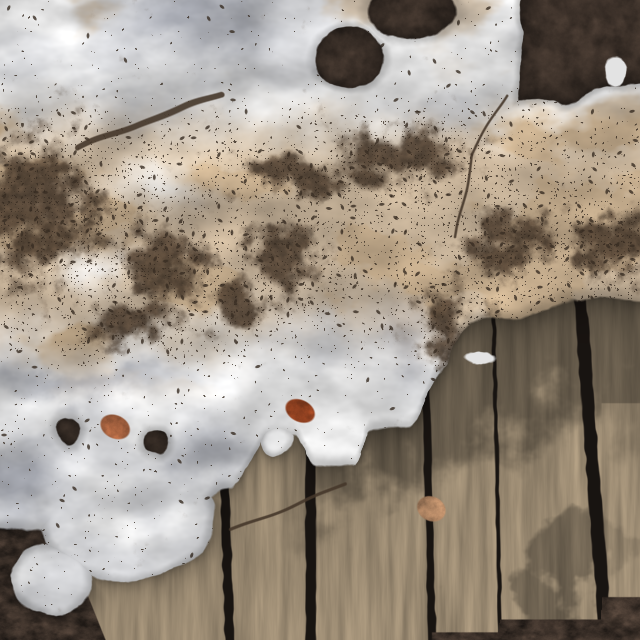
Give the GLSL for this texture, as a Shadertoy shader.

```glsl
// Dirty melting snow over weathered planks, with twigs, leaves and soil.
const vec3 SNOW = vec3(.89);
const vec3 SNOW_SHADE = vec3(.61, .62, .65);
const vec3 STAIN = vec3(.72, .62, .49);
const vec3 DIRT = vec3(.27, .215, .165);
const vec3 SOIL = vec3(.24, .195, .165);
const vec3 WOOD = vec3(.61, .545, .45);
const vec3 LEAF = vec3(.58, .26, .13);
const float WOOD_SHADE = .65;
const float ROUGHNESS = .022;

// Soft patches: centre, radii
const vec4 DIRTY[10] = vec4[](
  vec4(.05, .67, .12, .12), vec4(.26, .59, .09, .05), vec4(.45, .59, .065, .07),
  vec4(.36, .52, .04, .04), vec4(.2, .49, .08, .04), vec4(.47, .73, .12, .04),
  vec4(.62, .75, .11, .06), vec4(.95, .62, .09, .06),
  vec4(.8, .62, .09, .045), vec4(.7, .5, .05, .08));
const vec4 CLEAN[5] = vec4[](
  vec4(.25, .71, .07, .04), vec4(.15, .58, .05, .04), vec4(.53, .43, .13, .09),
  vec4(.68, .88, .13, .07), vec4(.4, .9, .08, .08));
const vec4 SHADED[5] = vec4[](
  vec4(.31, .96, .09, .07), vec4(.02, .23, .06, .09), vec4(.33, .3, .07, .05),
  vec4(.12, .4, .16, .025), vec4(.65, .5, .04, .1));
// Plank gaps: x at the bottom, slope, half width
const vec3 GAPS[5] = vec3[](vec3(.36, -.03, .007), vec3(.487, 0, .008),
  vec3(.677, -.025, .006), vec3(.783, -.02, .003), vec3(.948, -.075, .01));

float hash(vec2 p) { return fract(sin(dot(p, vec2(127.1, 311.7))) * 43758.5453); }
float ramp(float x, float a, float b) { return smoothstep(a, b, x); }
float noise(vec2 p) {
  vec2 i = floor(p), f = fract(p);
  f *= f * (3. - 2. * f);
  return mix(mix(hash(i), hash(i + vec2(1, 0)), f.x),
             mix(hash(i + vec2(0, 1)), hash(i + 1.), f.x), f.y);
}
float fbm(vec2 p) {
  float sum = 0., amp = .5;
  for (int i = 0; i < 5; i++, amp *= .5) {
    sum += amp * noise(p);
    p = mat2(1.6, 1.2, -1.2, 1.6) * p + 7.3;
  }
  return sum;
}
float glow(vec2 p, vec4 e) { vec2 d = (p - e.xy) / e.zw; return exp(-dot(d, d)); }
float oval(vec2 p, float x, float y, float a, float b) {
  return (length((p - vec2(x, y)) / vec2(a, b)) - 1.) * min(a, b);
}
float fill(float d) { float w = 1. / iResolution.y; return 1. - smoothstep(-w, w, d); }

// Distance to the snow, negative inside
float snowField(vec2 p) {
  float x = p.x;
  float rim = .17 + .07 * ramp(x, .26, .36) + .08 * ramp(x, .36, .42)
    - .05 * ramp(x, .46, .5) + .06 * ramp(x, .555, .58) + .08 * ramp(x, .64, .69)
    + .09 * ramp(x, .68, .74) + .03 * ramp(x, .8, .9);
  float d = (rim - p.y) * .6;
  d = min(d, oval(p, .2, .19, .135, .1));
  d = min(d, oval(p, .08, .095, .065, .055));
  d = min(d, oval(p, .433, .313, .027, .025));
  // Soil corner and thawed holes
  d = max(d, min(x - .815, p.y - mix(.84, .87, ramp(x, .88, .95))));
  d = max(d, -oval(p, .547, .91, .052, .046));
  d = max(d, -oval(p, .64, .985, .07, .045));
  d = max(d, -oval(p, .107, .329, .018, .022));
  return max(d, -oval(p, .241, .31, .022, .02));
}

vec3 planks(vec2 p) {
  float board = 0., gap = 0.;
  for (int i = 0; i < 5; i++) {
    float d = p.x - GAPS[i].x - GAPS[i].y * p.y;
    board += step(0., d);
    gap = max(gap, fill(abs(d + .003 * noise(p * 60.)) - GAPS[i].z));
  }
  float grain = fbm(vec2(p.x * 90. + board * 9., p.y * 7.)), dapple = fbm(p * 13. + 3.);
  float shade = ramp(p.y + .5 * dapple, .45, .61) * ramp(p.x, .4, .55);
  shade = max(shade, .8 * ramp(dapple, .5, .62) * ramp(p.x, .65, .72));
  shade *= 1. - .6 * fill(.94 - p.x) * fill(p.y - .37);
  vec3 col = WOOD * mix(1., WOOD_SHADE, shade) * (.77 + .46 * grain);
  col = mix(col, SOIL * .4, gap);
  // Litter beyond the board ends
  float end = .012 + .02 * fill(.78 - p.x) + .035 * fill(.94 - p.x);
  float ground = max(fill(p.y - end) * fill(.675 - p.x), fill(p.x + .4 * p.y - .165));
  return mix(col, SOIL * (.25 + 1.5 * fbm(p * vec2(55, 80))), ground);
}

vec3 snow(vec2 p, vec2 q, float depth) {
  float dirt = 0., clean = 0., shade = 0.;
  for (int i = 0; i < 10; i++) dirt = max(dirt, glow(q, DIRTY[i]));
  for (int i = 0; i < 5; i++) {
    clean = max(clean, glow(q, CLEAN[i]));
    shade = max(shade, glow(q, SHADED[i]));
  }
  float band = ramp(q.y, .4, .54) * (1. - ramp(q.y, .74, .87));
  vec2 s = p * vec2(7, 11);
  vec3 col = mix(SNOW, SNOW_SHADE, min(.85 * shade + .35 * ramp(fbm(s + 5.), .45, .7), 1.));
  float stain = band * .75 + .6 * ramp(fbm(s + 9.), .5, .68) * ramp(p.y, .35, .5);
  col = mix(col, STAIN, min(stain * (1. - .8 * clean), .9));
  col *= 1. + .55 * (fbm(s) - fbm(s + vec2(-.25, .4)));
  // Broken dirt and loose grains
  float cover = ramp(dirt * (1. - .6 * clean) + 1.1 * fbm(p * 42.), .8, 1.4);
  col = mix(col, DIRT * (.7 + .8 * fbm(p * 95.)), cover * .88);
  for (float k = 48.; k < 200.; k *= 2.) {
    vec2 id = floor(p * k), f = fract(p * k) - .3 - .4 * vec2(hash(id), hash(id + 17.));
    float a = 6.28 * hash(id + 31.);
    f *= mat2(cos(a), sin(a), -sin(a), cos(a));
    float speck = 1. - ramp(length(f * vec2(1, 1.9)), .12, .28);
    col = mix(col, DIRT * .8, .8 * speck * step(hash(id + 53.), .04 + .22 * band + .3 * dirt));
  }
  return col * mix(.82, 1., ramp(-depth, 0., .014));
}

void leaf(inout vec3 col, vec2 p, vec4 e, float fade) {
  vec2 d = mat2(.9, .44, -.44, .9) * (p - e.xy);
  vec3 tint = mix(LEAF, STAIN, fade) * (.65 + .7 * fbm(p * 70.));
  col = mix(col, tint, fill(oval(d, 0., 0., e.z, e.w)));
}
// Twig from e.xy to e.zw
void twig(inout vec3 col, vec2 p, vec4 e, float width) {
  p += .012 * (vec2(noise(p * 14.), noise(p * 14. + 40.)) - .5);
  vec2 d = e.zw - e.xy, v = p - e.xy;
  float dist = length(v - d * clamp(dot(v, d) / dot(d, d), 0., 1.));
  col = mix(col, DIRT, .9 * fill(dist - width));
}

void mainImage(out vec4 fragColor, in vec2 fragCoord) {
  vec2 p = fragCoord / iResolution.xy;
  vec2 wobble = vec2(fbm(p * 18.), fbm(p * 18. + 30.)) - .5, q = p + ROUGHNESS * wobble;
  float depth = snowField(q);
  vec3 col = planks(p);
  float soil = max(step(.7, p.y), step(.27, p.y) * step(p.x, .28));
  col = mix(col, SOIL * (.6 + .8 * fbm(p * 60.)), soil);
  col *= 1. - .35 * exp(-max(depth, 0.) * 70.);
  col = mix(col, snow(p, p + .07 * wobble, depth), fill(depth));
  // Stray snow crumbs
  float crumb = min(oval(q, .749, .441, .021, .01), oval(q, .96, .892, .018, .022));
  col = mix(col, SNOW, fill(crumb));

  twig(col, p, vec4(.124, .766, .345, .857), .0045);
  twig(col, p, vec4(.788, .85, .735, .755), .002);
  twig(col, p, vec4(.735, .755, .715, .63), .002);
  twig(col, p, vec4(.36, .17, .54, .245), .0025);
  leaf(col, p, vec4(.469, .358, .024, .017), 0.);
  leaf(col, p, vec4(.18, .333, .024, .018), .3);
  leaf(col, p, vec4(.674, .205, .023, .019), .7);
  fragColor = vec4(col, 1);
}
```
